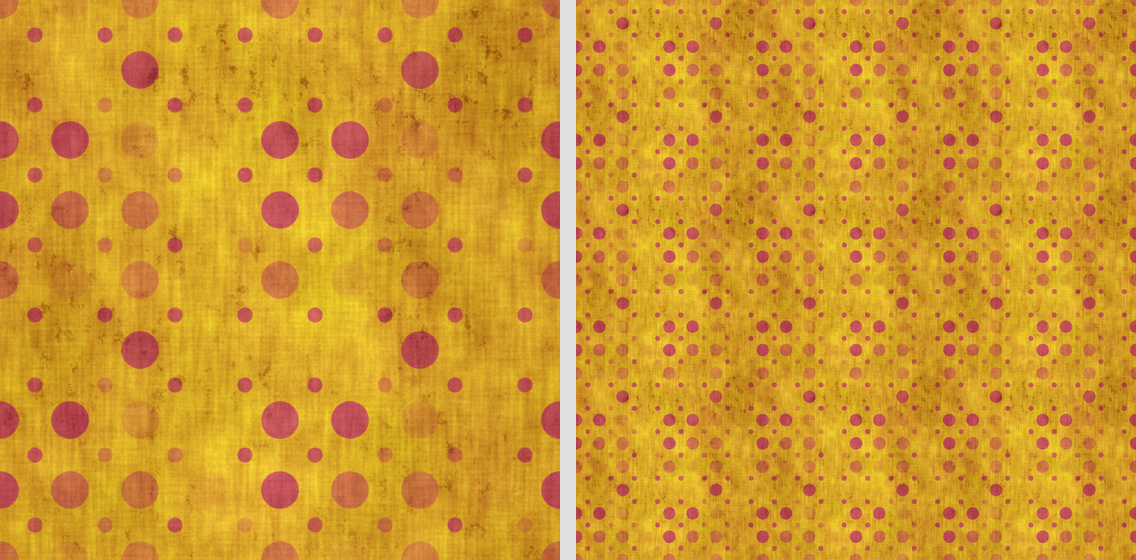
Left: one tile. Right: repeated 3 by 3.
A WebGL 1 fragment shader for this pattern:

```glsl
precision highp float;
// Faded raspberry dots on stained yellow cloth: large dots on a square lattice,
// small dots at its cell centres, with opacities repeating every 4 x 4 cells.
// Wrapping gradient noise supplies the stains, woven fibres and brown flecks.
uniform vec2 u_resolution;

#define CELLS 8.0
#define BIG_RADIUS 0.268
#define SMALL_RADIUS 0.108
#define CLOTH_COLOR vec3(0.93, 0.79, 0.18)
#define DOT_COLOR vec3(0.80, 0.32, 0.41)
#define STAIN_TINT vec3(0.77, 0.57, 0.57)
#define FLECK_TINT vec3(0.76, 0.58, 0.52)
#define STAIN_LEVEL 0.44
#define STAIN_CONTRAST 0.58
#define FIBRE_STRENGTH 0.15
#define FLECK_STRENGTH 0.75
#define TAU 6.2831853

// Unit gradient for a lattice point
vec2 gradient(vec2 c) {
  vec3 q = fract(c.xyx * vec3(0.1031, 0.1030, 0.0973));
  q += dot(q, q.yzx + 33.33);
  float angle = TAU * fract((q.x + q.y) * q.z);
  return vec2(cos(angle), sin(angle));
}

// Gradient noise that wraps over the unit square; freq must be whole
float noise(vec2 uv, vec2 freq, float seed) {
  vec2 p = uv * freq;
  vec2 i = floor(p);
  vec2 f = p - i;
  vec2 w = f * f * f * (f * (f * 6.0 - 15.0) + 10.0);
  vec2 e = vec2(1.0, 0.0);
  float a = dot(gradient(mod(i, freq) + seed), f);
  float b = dot(gradient(mod(i + e.xy, freq) + seed), f - e.xy);
  float c = dot(gradient(mod(i + e.yx, freq) + seed), f - e.yx);
  float d = dot(gradient(mod(i + e.xx, freq) + seed), f - e.xx);
  return 1.5 * mix(mix(a, b, w.x), mix(c, d, w.x), w.y);
}

// Rough layered noise
float fbm(vec2 uv, vec2 freq, float seed) {
  float sum = 0.0;
  float amp = 0.5;
  for (int k = 0; k < 5; k++) {
    sum += amp * noise(uv, freq, seed + 17.0 * float(k));
    freq *= 2.0;
    amp *= 0.7;
  }
  return sum;
}

// One-hot vector for an index wrapped to 0..3
vec4 pick(float index) {
  return 1.0 - step(0.5, abs(vec4(0.0, 1.0, 2.0, 3.0) - mod(index, 4.0)));
}

// Coverage of the nearest lattice dot times its opacity; rows run upwards
float dots(vec2 p, float radius, mat4 opacityRows) {
  vec2 cell = floor(p + 0.5);
  float aa = 0.75 * CELLS / u_resolution.y;
  float cover = 1.0 - smoothstep(radius - aa, radius + aa, length(p - cell));
  return cover * dot(opacityRows * pick(cell.y), pick(cell.x));
}

void main() {
  vec2 uv = gl_FragCoord.xy / u_resolution;
  vec2 p = uv * CELLS;

  // Dots, faded by differing amounts
  mat4 bigOpacity = mat4(
    0.52, 0.14, 0.42, 0.00,
    0.92, 0.62, 0.50, 0.06,
    0.90, 0.92, 0.22, 0.00,
    0.00, 0.00, 0.86, 0.00);
  mat4 smallOpacity = mat4(
    0.74, 0.52, 0.86, 0.30,
    0.86, 0.42, 0.52, 0.86,
    0.86, 0.42, 0.86, 0.86,
    0.86, 0.86, 0.86, 0.86);
  float ink = dots(p, BIG_RADIUS, bigOpacity)
            + dots(p - 0.5, SMALL_RADIUS, smallOpacity);

  // Woven fibres and fine grain
  float fibre = noise(uv, vec2(180.0, 14.0), 5.0) + noise(uv, vec2(90.0, 6.0), 41.0)
              + 0.7 * noise(uv, vec2(14.0, 180.0), 23.0);
  float grain = noise(uv, vec2(200.0), 61.0);

  // Broad stains, lightest along the middle
  float patches = fbm(uv, vec2(3.0, 2.0), 9.0);
  float mottle = fbm(uv, vec2(14.0, 11.0), 77.0);
  float stain = STAIN_LEVEL + STAIN_CONTRAST * (patches + 0.6 * mottle)
              - 0.11 * cos(TAU * (uv.x - 0.47))
              + FIBRE_STRENGTH * fibre + 0.10 * grain;

  // Crusty flecks gather inside the darker stains
  float crust = fbm(uv, vec2(34.0, 26.0), 133.0);
  float gather = smoothstep(-0.25, 0.45, patches + 0.4 * mottle);
  float fleck = smoothstep(0.18, 0.55, crust + 0.15 * grain) * gather;

  // Cloth with a slight hue drift, then ink, then wear over both
  float drift = noise(uv, vec2(5.0), 201.0);
  vec3 cloth = CLOTH_COLOR + drift * vec3(-0.02, 0.025, -0.04);
  vec3 color = mix(cloth, DOT_COLOR, clamp(ink * (1.0 + 0.12 * mottle), 0.0, 1.0));
  color *= mix(vec3(1.0), STAIN_TINT, clamp(stain, -0.15, 1.25));
  color *= mix(vec3(1.0), FLECK_TINT, FLECK_STRENGTH * fleck);
  gl_FragColor = vec4(clamp(color, 0.0, 1.0), 1.0);
}
```
